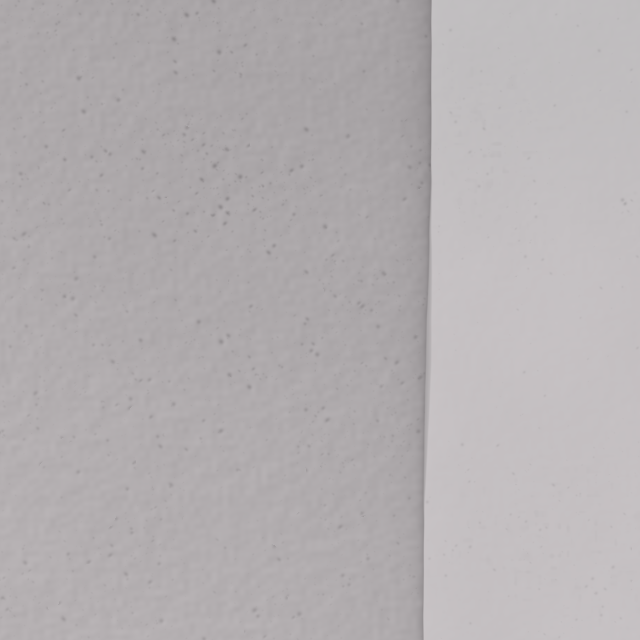
Write a Shadertoy shader that draws this texture.

```glsl
const vec3 SHADE_LOW = vec3(0.714, 0.695, 0.702);   // recessed wall, lower left
const vec3 SHADE_FALL_X = vec3(0.034, 0.032, 0.031);
const vec3 SHADE_FALL_Y = vec3(0.040, 0.038, 0.038);
const vec3 LIT_LOW = vec3(0.772, 0.754, 0.762);     // raised wall on the right
const vec3 LIT_TOP = vec3(0.752, 0.742, 0.748);
const vec3 STRIP = vec3(0.665, 0.650, 0.656);       // worn side of the corner
const float EDGE_TOP = 0.6745;
const float EDGE_BOTTOM = 0.6620;
const float EDGE_SOFTNESS = 0.0016;
const float GRAIN_SCALE = 115.0;
const float GRAIN_RELIEF = 0.028;
const float PIT_CELLS = 76.0;
const float PIT_DEPTH = 0.13;

float hash(vec2 p) {
    vec3 q = fract(vec3(p.xyx) * 0.1031);
    q += dot(q, q.yzx + 33.33);
    return fract((q.x + q.y) * q.z);
}

float noise(vec2 p) {
    vec2 i = floor(p), f = fract(p);
    f = f * f * (3.0 - 2.0 * f);
    return mix(mix(hash(i), hash(i + vec2(1, 0)), f.x),
               mix(hash(i + vec2(0, 1)), hash(i + vec2(1, 1)), f.x), f.y);
}

float fbm(vec2 p) {
    float sum = 0.0, amp = 0.5;
    for (int i = 0; i < 4; i++) {
        sum += amp * noise(p);
        p = p * 2.03 + 17.3;
        amp *= 0.5;
    }
    return sum;
}

float blob(vec2 p, vec2 center, vec2 size) {
    vec2 d = (p - center) / size;
    return exp(-dot(d, d));
}

// Side lighting of a grainy surface, from a height difference
float relief(vec2 p) {
    vec2 q = p * GRAIN_SCALE;
    vec2 toLight = vec2(-0.45, 0.35);
    float fine = noise(q + toLight) - noise(q - toLight);
    float coarse = noise(q * 0.5 + toLight) - noise(q * 0.5 - toLight);
    return fine * 0.6 + coarse * 0.4;
}

// Scattered small holes: x is shadow, y is the lit rim
vec2 pits(vec2 p, float cells, float density) {
    vec2 q = p * cells, home = floor(q), result = vec2(0.0);
    for (int y = -1; y <= 1; y++)
    for (int x = -1; x <= 1; x++) {
        vec2 cell = home + vec2(x, y);
        float present = step(hash(cell + 7.1), density);
        vec2 center = cell + vec2(hash(cell + 31.7), hash(cell + 63.2));
        vec2 d = q - center;
        d.x += d.y * (hash(cell + 11.9) - 0.5);
        float size = hash(cell + 91.4);
        float radius = mix(0.13, 0.31, size * size * size);
        float strength = present * mix(0.25, 1.0, size * size);
        vec2 rim = d - vec2(0.7, -0.7) * radius;
        result.x = max(result.x, strength * exp(-dot(d, d) / (radius * radius)));
        result.y = max(result.y, strength * exp(-dot(rim, rim) / (radius * radius)));
    }
    return result;
}

void mainImage(out vec4 fragColor, in vec2 fragCoord) {
    vec2 uv = fragCoord / iResolution.xy;
    float soft = max(EDGE_SOFTNESS, 0.8 / iResolution.x);

    // Corner line leaning left toward the bottom, with a softer outer edge
    float wobble = 0.0012 * (noise(vec2(uv.y * 28.0, 4.0)) - 0.5);
    float crease = mix(EDGE_BOTTOM, EDGE_TOP, smoothstep(0.22, 0.85, uv.y)) + wobble;
    float outer = mix(EDGE_BOTTOM, EDGE_TOP, smoothstep(0.12, 0.50, uv.y)) + wobble;
    float gap = max(crease - uv.x, 0.0);

    // Recessed wall with the shadow gathering at the corner
    float mottle = fbm(uv * vec2(5.0, 6.0)) - 0.47;
    vec3 shade = SHADE_LOW - SHADE_FALL_X * uv.x - SHADE_FALL_Y * uv.y;
    shade += 0.018 * mottle;
    shade -= mix(0.035, 0.075, uv.y) * exp(-gap / 0.026);
    shade -= mix(0.090, 0.055, uv.y) * exp(-gap / 0.0045);
    shade += GRAIN_RELIEF * relief(uv);

    // Pits cluster in a diagonal band and thin out elsewhere
    float cluster = blob(uv, vec2(0.37, 0.69), vec2(0.16, 0.12))
                  + 0.7 * blob(uv, vec2(0.32, 0.97), vec2(0.16, 0.10))
                  + 0.5 * blob(uv, vec2(0.09, 0.78), vec2(0.12, 0.12))
                  + 0.5 * blob(uv, vec2(0.40, 0.42), vec2(0.18, 0.10));
    float patches = smoothstep(0.35, 0.75, fbm(uv * 9.0 + 3.0));
    float density = 0.03 + 0.20 * cluster + 0.22 * patches;
    vec2 holes = pits(uv, PIT_CELLS, density);
    vec2 specks = pits(uv + 0.37, PIT_CELLS * 1.7, density * 0.9);
    shade -= PIT_DEPTH * (holes.x + 0.45 * specks.x) * (0.65 + 0.35 * min(cluster, 1.0));
    shade += 0.022 * holes.y;

    // Raised wall: smoother, with faint brushed marks and few specks
    vec3 lit = mix(LIT_LOW, LIT_TOP, smoothstep(0.45, 1.0, uv.y));
    lit += 0.016 * (fbm(uv * vec2(8.0, 6.0) + 20.0) - 0.47);
    lit += 0.008 * exp(-max(uv.x - outer, 0.0) / 0.025);
    lit += 0.006 * relief(uv + 0.5);
    float wear = blob(uv, vec2(0.77, 0.76), vec2(0.09, 0.14))
               + blob(uv, vec2(0.86, 0.15), vec2(0.18, 0.14));
    float brushed = noise(uv * vec2(160.0, 45.0)) * noise(uv * vec2(45.0, 160.0));
    lit -= 0.018 * wear * smoothstep(0.35, 0.8, brushed);
    lit -= 0.050 * pits(uv + 0.71, PIT_CELLS * 1.5, 0.025 + 0.13 * wear).x;
    lit -= 0.12 * pits(uv, PIT_CELLS, 0.5).x * blob(uv, vec2(0.98, 0.682), vec2(0.018, 0.014));

    // Join the walls through the thin worn strip
    vec3 strip = mix(STRIP, lit, smoothstep(crease, outer + 0.001, uv.x) * 0.55);
    vec3 color = mix(shade, strip, smoothstep(-soft, soft, uv.x - crease));
    color = mix(color, lit, smoothstep(-soft, soft, uv.x - outer));
    fragColor = vec4(clamp(color, 0.0, 1.0), 1.0);
}
```
